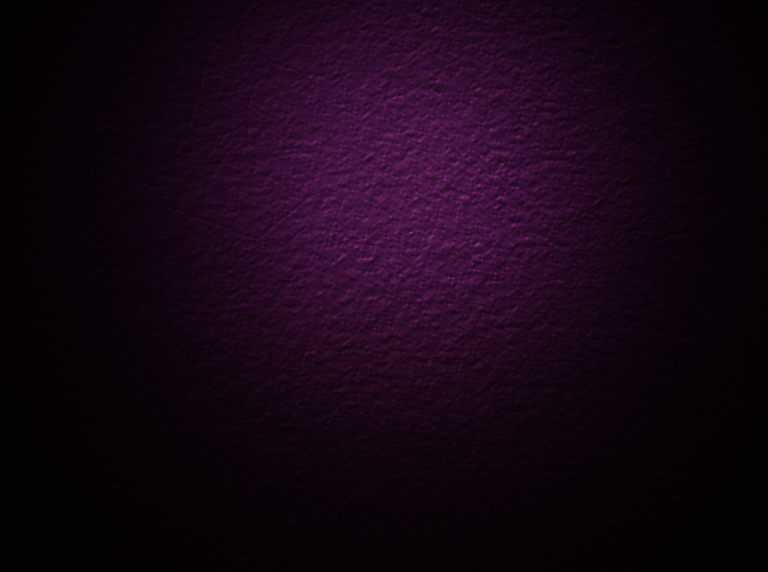
This texture is drawn by a Shadertoy shader. Its source:

```glsl
// Dark purple leather under one soft spotlight that fades to black edges.
// A height field of crisp pebbled noise, cell cracks and long creases is
// embossed by a finite difference, then lit by an elliptical Gaussian glow.

const int CREASES = 10;

float hash(vec2 p) {
    vec3 q = fract(vec3(p.xyx) * 0.1031);
    q += dot(q, q.yzx + 33.33);
    return fract((q.x + q.y) * q.z);
}

vec2 hash2(vec2 p) {
    return vec2(hash(p), hash(p + 57.3));
}

float noise(vec2 p) {
    vec2 i = floor(p), f = fract(p);
    f = f * f * (3.0 - 2.0 * f);
    return mix(mix(hash(i), hash(i + vec2(1, 0)), f.x),
               mix(hash(i + vec2(0, 1)), hash(i + vec2(1, 1)), f.x), f.y);
}

vec2 warp(vec2 p, float freq, float amount) {
    return p + amount * (vec2(noise(p * freq), noise(p * freq + 31.7)) - 0.5);
}

// Gap between the two nearest cell points: zero on a cell border.
float cellBorder(vec2 p) {
    vec2 cell = floor(p), f = fract(p);
    float nearest = 8.0, second = 8.0;
    for (int y = -1; y <= 1; y++)
    for (int x = -1; x <= 1; x++) {
        vec2 o = vec2(x, y);
        float d = length(o + hash2(cell + o) - f);
        second = min(second, max(nearest, d));
        nearest = min(nearest, d);
    }
    return second - nearest;
}

float segmentDistance(vec2 p, vec2 a, vec2 b) {
    vec2 ab = b - a, ap = p - a;
    return length(ap - ab * clamp(dot(ap, ab) / dot(ab, ab), 0.0, 1.0));
}

// Long folds in the upper left, as start and end points.
float creaseDistance(vec2 p) {
    vec4 folds[CREASES] = vec4[](
        vec4(0.29, 0.65, 0.33, 0.80), vec4(0.33, 0.80, 0.36, 0.91),
        vec4(0.36, 0.91, 0.45, 0.99), vec4(0.30, 0.72, 0.56, 0.73),
        vec4(0.43, 0.90, 0.56, 0.86), vec4(0.56, 0.86, 0.56, 0.93),
        vec4(0.29, 0.65, 0.45, 0.58), vec4(0.45, 0.58, 0.54, 0.66),
        vec4(0.45, 0.84, 0.42, 0.76), vec4(0.42, 0.76, 0.45, 0.66));
    float d = 1.0;
    for (int i = 0; i < CREASES; i++)
        d = min(d, segmentDistance(p, folds[i].xy, folds[i].zw));
    return d;
}

// Small pebbles parted by sharp valleys, with two finer octaves on top.
float grain(vec2 p) {
    vec2 q = warp(p, 40.0, 0.007) * vec2(0.72, 1.0);
    vec2 turned = mat2(0.8, -0.6, 0.6, 0.8) * p;
    float pebbles = abs(2.0 * noise(q * 48.0) - 1.0);
    return 0.22 * pebbles + 0.30 * noise(q * 95.0 + 17.0)
         + 0.27 * noise(turned * 185.0 + 41.0);
}

float leatherHeight(vec2 p) {
    vec2 bent = warp(warp(p, 12.0, 0.03), 45.0, 0.006);
    float upperLeft = smoothstep(0.5, 0.1, length(p - vec2(0.46, 0.80)));
    float patches = smoothstep(0.35, 0.65, noise(p * 7.0 + 4.0));
    float wide = 1.0 - smoothstep(0.0, 0.07, cellBorder(bent * 12.0));
    float fold = 1.0 - smoothstep(0.0, 0.006, creaseDistance(bent));
    return grain(p) * mix(1.0, 0.75, upperLeft)
         - wide * patches * mix(0.03, 0.09, upperLeft) - fold * 0.11;
}

float spotlight(vec2 p, vec2 center, vec2 radius) {
    vec2 d = (p - center) / radius;
    return exp(-dot(d, d));
}

void mainImage(out vec4 fragColor, in vec2 fragCoord) {
    vec2 p = fragCoord / iResolution.y;
    p.x += 0.5 * (1.34 - iResolution.x / iResolution.y);

    // Light comes from above; the exponential keeps highlights thin and crisp.
    vec2 towardLight = vec2(-0.0012, 0.0028);
    float relief = leatherHeight(p) - leatherHeight(p + towardLight);
    float shade = clamp(exp(3.0 * relief), 0.4, 2.0);
    shade *= 0.95 + 0.10 * noise(p * 9.0);

    // Violet core with a warmer tint toward the bottom.
    float glow = 0.275 * spotlight(p, vec2(0.705, 0.68), vec2(0.335, 0.345));
    float light = glow * shade;
    vec3 tint = mix(vec3(1.0, 0.20, 0.76), vec3(1.0, 0.17, 0.95),
                    smoothstep(0.15, 0.6, p.y));
    vec3 color = tint * light;
    color.g += 0.45 * light * light;

    // Faint ambient that dies away at the corners.
    float ambient = spotlight(p, vec2(0.68, 0.45), vec2(0.62, 0.55));
    color += vec3(0.020, 0.006, 0.016) * ambient * shade;
    color += vec3(0.008, 0.003, 0.008);

    fragColor = vec4(color, 1.0);
}
```
